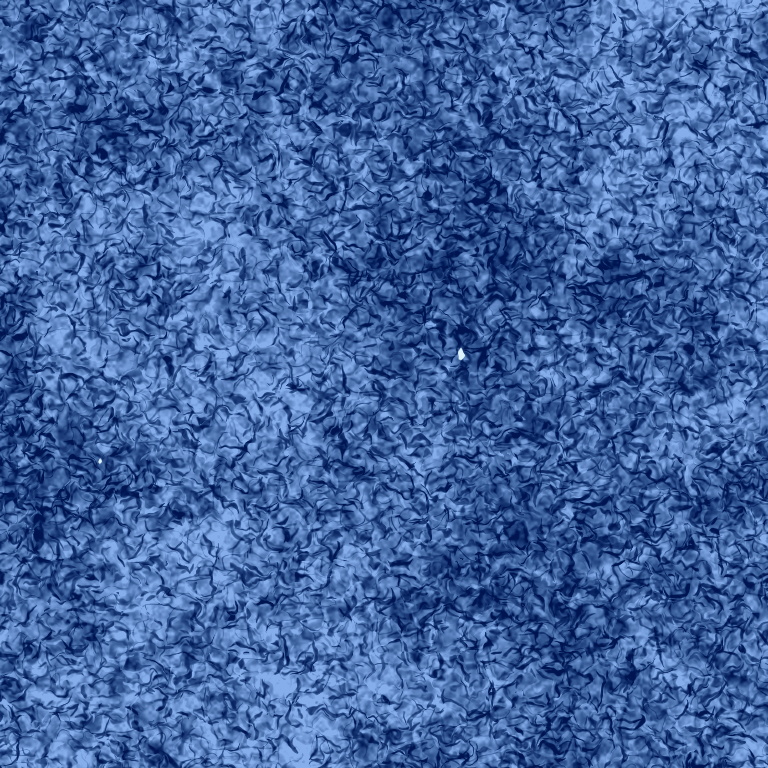
A Shadertoy shader for this texture:

```glsl
// Draws matted blue fibre paper: ragged dark strands between pale flakes, with rare white flecks.

// Colours, from shadow to highlight
const vec3 DEEP_BLUE  = vec3(0.00, 0.105, 0.345);
const vec3 MID_BLUE   = vec3(0.20, 0.345, 0.58);
const vec3 PALE_BLUE  = vec3(0.43, 0.585, 0.82);
const vec3 FLECK_WHITE = vec3(0.86, 0.95, 0.98);

// Tone, where 0 is deep and 1 is pale
const float BASE_TONE    = 0.66;
const float CLOUD_AMOUNT = 0.46;
const float PATCH_AMOUNT = 0.50;
const float FLAKE_AMOUNT = 0.40;
const float CREASE_DEPTH = 0.38;
const float GRAIN_AMOUNT = 0.50;
const float CONTRAST     = 1.22;
const float PIVOT_IN     = 0.47;
const float PIVOT_OUT    = 0.555;

// Fibres, in canvas units
const int   FIBRE_LAYERS = 8;
const float FIBRE_CELL   = 0.026;
const float DARK_WIDTH   = 0.0020;
const float PALE_WIDTH   = 0.0029;
const float FIBRE_SOFT   = 0.0013;
const float DARK_OPACITY = 0.80;
const float PALE_OPACITY = 0.52;
const float RAGGEDNESS   = 0.011;

// Flecks
const float FLECK_GRID   = 6.0;
const float FLECK_CHANCE = 0.07;
const float FLECK_SIZE   = 0.0065;

float hash(vec2 p) {
    vec3 q = fract(p.xyx * 0.1031);
    q += dot(q, q.yzx + 33.33);
    return fract((q.x + q.y) * q.z);
}

vec2 hash2(vec2 p) {
    return vec2(hash(p + 17.3), hash(p + 71.9));
}

float noise(vec2 p) {
    vec2 i = floor(p), f = fract(p);
    f = f * f * (3.0 - 2.0 * f);
    return mix(mix(hash(i), hash(i + vec2(1, 0)), f.x),
               mix(hash(i + vec2(0, 1)), hash(i + vec2(1, 1)), f.x), f.y);
}

vec2 noise2(vec2 p) {
    return vec2(noise(p), noise(p + 57.0)) - 0.5;
}

float fbm(vec2 p) {
    float sum = 0.0, gain = 0.53;
    for (int i = 0; i < 4; i++) {
        sum += gain * noise(p);
        p = mat2(1.6, 1.2, -1.2, 1.6) * p + 13.7;
        gain *= 0.5;
    }
    return sum;
}

// Dark line where the noise crosses its middle value
float crease(vec2 p, float width) {
    return 1.0 - smoothstep(0.0, width, abs(noise(p) - 0.5));
}

// Coverage of one tapered, bent strand centred on the origin
float strand(vec2 p, float angle, float halfLength, float bend, float width, float soft) {
    float c = cos(angle), s = sin(angle);
    p = mat2(c, -s, s, c) * p;
    float along = p.x / halfLength;
    p.y += bend * halfLength * (along * along - 0.4);
    float d = length(vec2(max(abs(p.x) - halfLength, 0.0), p.y));
    float taper = width * (1.0 - 0.6 * min(along * along, 1.0));
    return 1.0 - smoothstep(taper - soft, taper + soft, d);
}

// Lays one grid of strands over the tone
float layFibres(float tone, vec2 p, float layer, bool dark, float shade, float soft) {
    vec2 g = p / FIBRE_CELL + layer * vec2(7.37, 3.61);
    vec2 home = floor(g);
    for (int y = -1; y <= 1; y++)
    for (int x = -1; x <= 1; x++) {
        vec2 cell = home + vec2(x, y);
        vec2 id = cell + layer * 131.0 + 200.0;
        vec2 place = hash2(id), form = hash2(id + 43.0), kind = hash2(id + 97.0);
        float halfLength = FIBRE_CELL * mix(0.22, 0.74, form.x * form.x);
        float bend = (form.y - 0.5) * 0.7;
        float width = (dark ? DARK_WIDTH : PALE_WIDTH) * mix(0.5, 1.5, kind.x);
        // Angles lean slightly towards the horizontal
        float turn = hash(id + 151.0) * 6.28318;
        float angle = 0.5 * (turn - 0.3 * sin(turn));
        float cover = strand((g - cell - place) * FIBRE_CELL, angle, halfLength, bend, width, soft);
        cover *= step(kind.y, dark ? 0.78 - 1.5 * shade : 0.85 + shade);
        float target = dark ? mix(-0.14, 0.24, form.y) : mix(0.46, 1.14, form.y);
        tone = mix(tone, target + 0.6 * shade, cover * (dark ? DARK_OPACITY : PALE_OPACITY));
    }
    return tone;
}

// Rare irregular white specks
float flecks(vec2 p, float soft) {
    vec2 cell = floor(p * FLECK_GRID), id = cell + 311.0;
    vec2 q = p - (cell + 0.2 + 0.6 * hash2(id)) / FLECK_GRID;
    float size = FLECK_SIZE * mix(0.45, 1.0, hash(id + 5.0));
    float d = length(q * vec2(1.4, 1.0)) + 0.006 * (noise(p * 190.0) - 0.5);
    return step(hash(id + 9.0), FLECK_CHANCE) * (1.0 - smoothstep(size - soft, size + soft, d));
}

void mainImage(out vec4 fragColor, in vec2 fragCoord) {
    vec2 p = fragCoord / iResolution.y;
    float soft = max(FIBRE_SOFT, 0.7 / iResolution.y);

    // Broad clouds and smaller matted patches
    float shade = CLOUD_AMOUNT * (fbm(p * 3.2 + 4.0) - 0.5)
                + PATCH_AMOUNT * (fbm(p * 11.0 + 31.0) - 0.5);

    // Flakes parted by warped creases
    vec2 warp = noise2(p * 34.0);
    float tone = BASE_TONE + shade + FLAKE_AMOUNT * (noise(p * 72.0 + warp * 3.0) - 0.5);
    tone -= CREASE_DEPTH * crease(p * 42.0 + warp * 2.4, 0.13);

    // Alternating pale and dark strands with ragged outlines, dark on top
    vec2 ragged = p + RAGGEDNESS * (noise2(p * 62.0 + 5.0) + 0.4 * noise2(p * 150.0));
    for (int i = 0; i < FIBRE_LAYERS; i++)
        tone = layFibres(tone, ragged, float(i), i % 2 == 1, shade, soft);

    // Hairline cracks and the fine tooth of the surface
    tone -= 0.20 * crease(ragged * 70.0 + 23.0, 0.12) - 0.05;
    tone += GRAIN_AMOUNT * (0.55 * noise(p * 235.0) + 0.45 * noise(p * 130.0 + 9.0) - 0.5);
    tone = clamp((tone - PIVOT_IN) * CONTRAST + PIVOT_OUT, -0.06, 1.18);

    vec3 colour = tone < 0.55 ? mix(DEEP_BLUE, MID_BLUE, tone / 0.55)
                              : mix(MID_BLUE, PALE_BLUE, (tone - 0.55) / 0.45);
    colour = mix(colour, FLECK_WHITE, flecks(p, soft));
    fragColor = vec4(clamp(colour, 0.0, 1.0), 1.0);
}
```
